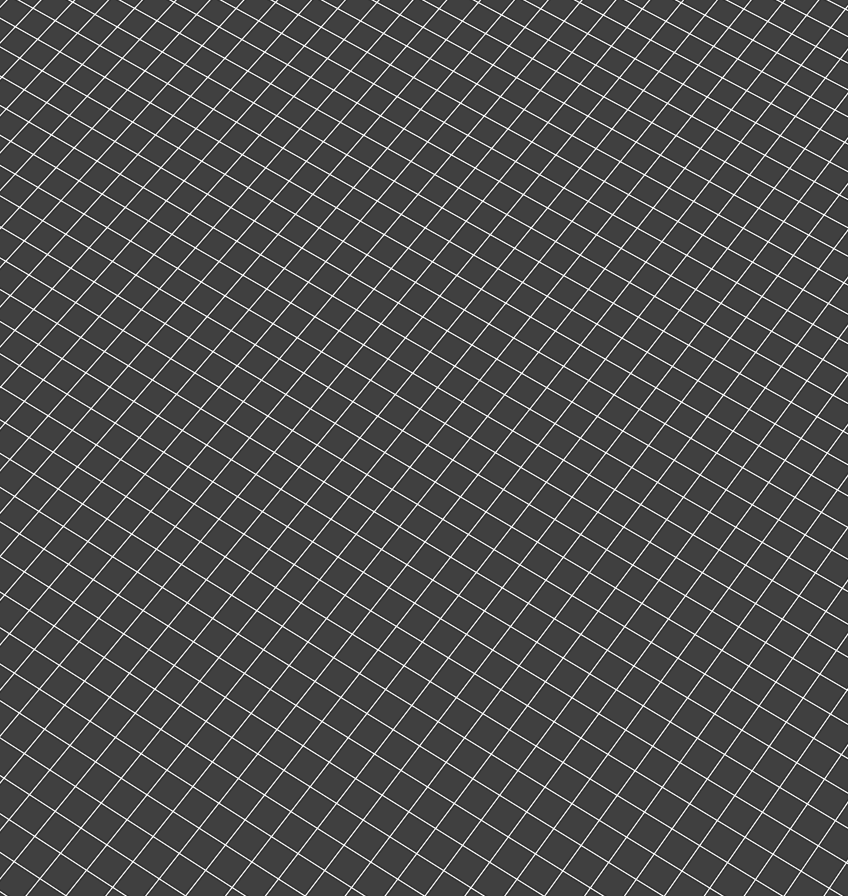
A Shadertoy shader for this pattern:

```glsl
// Lengths are in units of the canvas height, origin at the centre
const float HORIZON = 6.06;               // height at which the plane vanishes
const vec2 VANISH_X = vec2(4.865, -10.378); // vanishing point of each line family
const vec2 DENSITY = vec2(147.3, 98.5);   // lines per unit of slope for each family
const vec2 PHASE = vec2(0.215, 0.165);    // shift of each family, in cells
const float LINE_WIDTH = 0.00135;
const float RIM_WIDTH = 0.0046;           // dark border around each line
const vec3 GROUND = vec3(0.25);
const vec3 RIM = vec3(0.18);
const vec3 LINE = vec3(1.0);

// Distance to the nearest line of a family that converges on the horizon
float lineDistance(vec2 p, float vanishX, float density, float phase) {
    float depth = HORIZON - p.y;
    float slope = (p.x - vanishX) / depth;
    float cell = density * slope + phase;
    float gradient = density / depth * length(vec2(1.0, slope));
    return abs(fract(cell + 0.5) - 0.5) / gradient;
}

// Share of a pixel covered by a stripe of the given width
float coverage(float dist, float width, float pixel) {
    float inner = max(dist - 0.5 * pixel, -0.5 * width);
    float outer = min(dist + 0.5 * pixel, 0.5 * width);
    return clamp((outer - inner) / pixel, 0.0, 1.0);
}

void mainImage(out vec4 fragColor, in vec2 fragCoord) {
    float pixel = 1.0 / iResolution.y;
    vec2 p = (fragCoord - 0.5 * iResolution.xy) * pixel;

    float rising = lineDistance(p, VANISH_X.x, DENSITY.x, PHASE.x);
    float falling = lineDistance(p, VANISH_X.y, DENSITY.y, PHASE.y);

    // Dark rims first, then the bright lines over them
    float rim = coverage(min(rising, falling), RIM_WIDTH, pixel);
    float gap = (1.0 - coverage(rising, LINE_WIDTH, pixel))
              * (1.0 - coverage(falling, LINE_WIDTH, pixel));

    vec3 color = mix(GROUND, RIM, rim);
    color = mix(color, LINE, 1.0 - gap);
    fragColor = vec4(color, 1.0);
}
```
